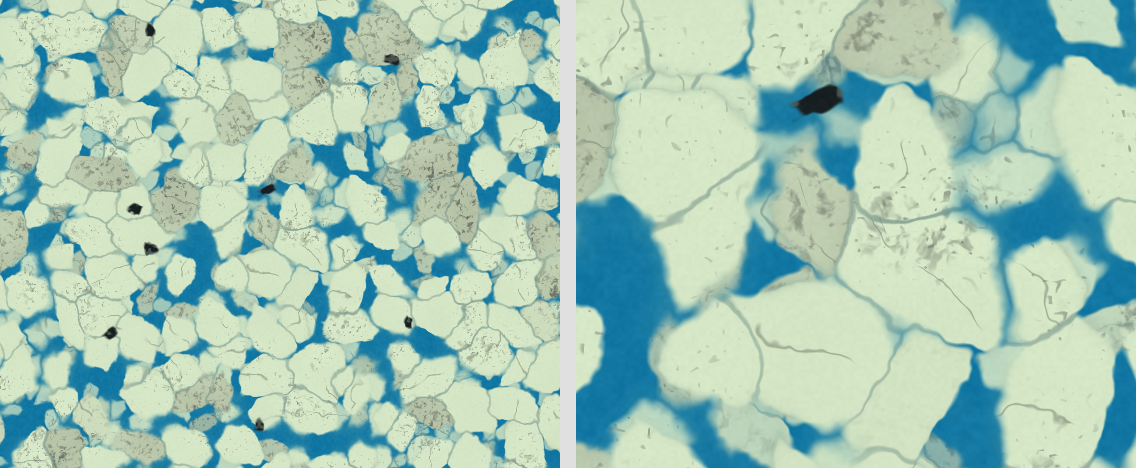
Left: the whole. Right: its middle third, enlarged.
Write a Shadertoy shader that draws this texture.

```glsl
// Sandstone thin section: pale angular grains packed in blue-dyed resin.
// Grains are random rounded polygons on jittered cells, split along seams where
// they touch; noise roughens the rims and adds dust, cracks and haze.

#define LARGE_CELL 0.088
#define LARGE_RADIUS 0.56
#define LARGE_KEEP 0.94
#define SMALL_CELL 0.046
#define SMALL_RADIUS 0.52
#define SMALL_KEEP 0.62
#define RIM_ROUGHNESS 0.009
#define RIM_BLUR 0.011
#define TURBID_SHARE 0.24
#define CRACK_SHARE 0.4
#define OPAQUE_SHARE 0.12

const float TAU = 6.2832;
const vec3 RESIN = vec3(0.065, 0.465, 0.635);
const vec3 HAZE  = vec3(0.42, 0.66, 0.67);
const vec3 PALE  = vec3(0.835, 0.905, 0.775);
const vec3 TAN   = vec3(0.69, 0.735, 0.63);
const vec3 DUST  = vec3(0.43, 0.46, 0.41);
const vec3 SEAM  = vec3(0.50, 0.61, 0.56);
const vec3 BLACK = vec3(0.09, 0.12, 0.13);

struct Grain {
    float dist;   // signed distance to the rim, negative inside
    float seam;   // distance to the seam shared with a neighbour
    vec2 local;   // position relative to the grain centre
    vec4 rnd;     // random values of the grain
};

vec4 hash4(vec2 p) {
    vec4 q = fract(p.xyxy * vec4(0.1031, 0.1030, 0.0973, 0.1099));
    q += dot(q, q.wzxy + 33.33);
    return fract((q.xxyz + q.yzzw) * q.zywx);
}

float noise(vec2 p) {
    vec2 i = floor(p), f = fract(p);
    f = f * f * (3.0 - 2.0 * f);
    vec2 e = vec2(0.0, 1.0);
    return mix(mix(hash4(i).x, hash4(i + e.yx).x, f.x),
               mix(hash4(i + e.xy).x, hash4(i + e.yy).x, f.x), f.y);
}

float fbm(vec2 p) {
    return 0.55 * noise(p) + 0.3 * noise(p * 2.1 + 17.0) + 0.15 * noise(p * 4.3 + 41.0);
}

float smoothMax(float a, float b, float k) {
    float h = max(k - abs(a - b), 0.0) / k;
    return max(a, b) + h * h * k * 0.25;
}

// Six jittered half-planes, stretched and turned at random.
float polygon(vec2 q, float radius, vec4 h) {
    float c = cos(h.x * TAU), s = sin(h.x * TAU), stretch = mix(0.72, 1.0, h.y);
    q = vec2(c * q.x + s * q.y, c * q.y - s * q.x) * vec2(stretch, 1.0 / stretch);
    float d = -radius;
    for (int k = 0; k < 6; k++) {
        vec2 side = fract(h.zw * (13.7 + 5.3 * float(k)));
        float a = (float(k) + 0.8 * (side.x - 0.5)) * TAU / 6.0;
        float reach = radius * mix(0.75, 1.15, side.y);
        d = smoothMax(d, dot(q, vec2(cos(a), sin(a))) - reach, 0.22 * radius);
    }
    return d;
}

// Nearest grain of one layer, with the seam to the second nearest.
Grain grains(vec2 p, float size, float radius, float keep, float seed) {
    vec2 u = p / size, base = floor(u);
    Grain g = Grain(1.0, 1.0, vec2(0.0), vec4(0.0));
    float second = 1.0;
    for (int y = -2; y <= 2; y++)
    for (int x = -2; x <= 2; x++) {
        vec2 cell = base + vec2(x, y);
        vec4 h = hash4(cell + seed);
        vec2 q = u - cell - 0.5 - 0.75 * (h.xy - 0.5);
        if (h.w > keep || dot(q, q) > 2.6) continue;
        vec4 shape = hash4(cell + seed + 57.0);
        float d = polygon(q, radius * mix(0.6, 1.25, h.z), shape);
        if (d < g.dist) {
            second = g.dist;
            g = Grain(d, 1.0, q, vec4(shape.zw, h.z, fract(h.w * 91.7)));
        } else second = min(second, d);
    }
    g.seam = 0.5 * (second - g.dist) * size;
    g.dist *= size;
    g.local *= size;
    return g;
}

// Mineral colour: clear or turbid, with dust, specks, a crack and seams.
vec3 mineral(Grain g, vec2 p, float px) {
    float fine = fbm(p * 130.0), patches = noise(p * 16.0 + 9.0);
    float turbid = smoothstep(1.0 - TURBID_SHARE, 1.08 - TURBID_SHARE, g.rnd.w);
    vec3 col = PALE + 0.025 * (patches - 0.5);
    col = mix(col, TAN, turbid * (0.45 + 0.5 * patches));
    float dust = smoothstep(0.52, 0.82, fine);
    col = mix(col, DUST, dust * (0.6 * turbid + 0.5 * smoothstep(0.62, 0.9, patches)));
    float speck = smoothstep(0.83, 0.97, noise(p * 240.0 + 5.0));
    col = mix(col, DUST, 0.6 * speck * smoothstep(0.3, 0.8, patches));
    float a = g.rnd.x * TAU;
    float crack = abs(dot(g.local, vec2(cos(a), sin(a))) + 0.022 * (noise(p * 45.0) - 0.5));
    float cracked = step(g.rnd.y, CRACK_SHARE) * smoothstep(0.3, 0.6, noise(p * 38.0 + 3.0));
    col = mix(col, DUST, 0.5 * cracked * (1.0 - smoothstep(0.0, 0.0008 + px, crack)));
    float line = 1.0 - smoothstep(0.0005, 0.0015 + px, g.seam);
    return mix(col, SEAM, line * (0.35 + 0.5 * patches));
}

void mainImage(out vec4 fragColor, in vec2 fragCoord) {
    vec2 p = fragCoord / iResolution.y;
    float px = 1.0 / iResolution.y;

    // Roughened coordinates and local focus
    vec2 rough = vec2(fbm(p * 42.0), fbm(p * 42.0 + 71.0)) - 0.5;
    vec2 w = p + RIM_ROUGHNESS * 1.6 * rough;
    float focus = noise(p * 22.0 + 31.0);
    float blur = max(px, mix(0.0015, RIM_BLUR, focus * focus));

    Grain large = grains(w, LARGE_CELL, LARGE_RADIUS, LARGE_KEEP, 11.0);
    Grain small = grains(w + 0.5 * RIM_ROUGHNESS * rough.yx,
                         SMALL_CELL, SMALL_RADIUS, SMALL_KEEP, 203.0);

    // Resin with milky haze near the grains
    vec3 col = RESIN + 0.03 * (noise(p * 190.0) - 0.5);
    float gap = max(min(large.dist, small.dist), 0.0);
    col = mix(col, HAZE, 0.6 * exp(-gap / 0.008) * smoothstep(0.25, 0.8, focus));

    // Small grains lie deeper and softer, large ones on top
    float deep = 1.0 - smoothstep(-1.3 * blur, 1.3 * blur, small.dist);
    col = mix(col, mineral(small, w, px), deep * mix(0.65, 1.0, small.rnd.z));
    float top = 1.0 - smoothstep(-blur, blur, large.dist);
    float rim = exp(-abs(large.dist) / 0.0025) * deep * (1.0 - focus);
    col = mix(col, mineral(large, w, px), top);
    col = mix(col, SEAM, 0.4 * rim);

    // Rare opaque grains
    Grain ore = grains(w + 0.006 * rough.yx, 0.13, 0.085, OPAQUE_SHARE, 401.0);
    float dark = 1.0 - smoothstep(-0.001 - px, 0.001 + px, ore.dist);
    col = mix(col, mix(BLACK, DUST, 0.6 * smoothstep(0.5, 0.8, noise(p * 150.0))), dark);

    col += 0.02 * (noise(p * 400.0 + 13.0) - 0.5);
    fragColor = vec4(clamp(col, 0.0, 1.0), 1.0);
}
```
